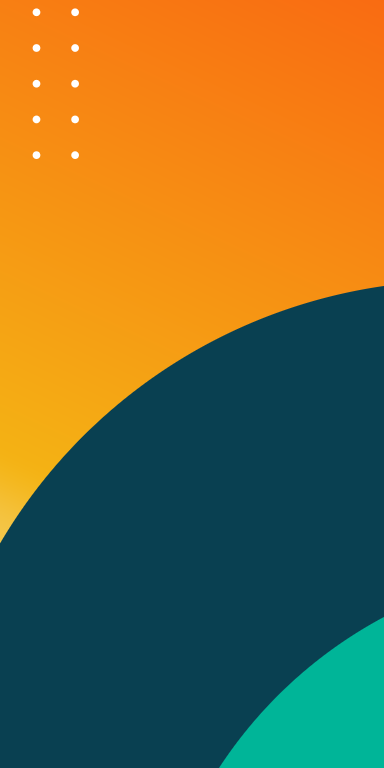
A Shadertoy shader for this background:

```glsl
// Two large overlapping discs, navy and teal, rise from the lower right over
// a slanted orange gradient, with a small grid of white dots at the upper left.
// Shapes are signed distances in units of canvas height, blended by coverage.

const vec3 PALE_GOLD = vec3(0.955, 0.775, 0.280);
const vec3 GOLD      = vec3(0.957, 0.705, 0.080);
const vec3 ORANGE    = vec3(0.976, 0.420, 0.070);
const vec3 NAVY      = vec3(0.035, 0.250, 0.318);
const vec3 TEAL      = vec3(0.000, 0.710, 0.595);
const vec3 WHITE     = vec3(1.0);

float discDistance(vec2 p, vec2 center, float radius) {
    return length(p - center) - radius;
}

// Distance to the nearest dot of a finite grid; lastCell is its highest index.
float dotGridDistance(vec2 p, vec2 firstDot, vec2 spacing, vec2 lastCell, float radius) {
    vec2 cell = clamp(floor((p - firstDot) / spacing + 0.5), vec2(0.0), lastCell);
    return discDistance(p, firstDot + cell * spacing, radius);
}

// Smooth coverage of a shape across one pixel.
float coverage(float dist, float pixel) {
    return clamp(0.5 - dist / pixel, 0.0, 1.0);
}

// Gold to orange along a slanted axis, with a pale glow at its start.
vec3 slantedGradient(vec2 p, vec2 start, vec2 axis, float span) {
    float t = clamp(dot(p - start, axis) / span, 0.0, 1.0);
    vec3 warm = mix(GOLD, ORANGE, smoothstep(0.0, 0.12, t) * clamp((t - 0.1) / 0.9, 0.0, 1.0));
    return mix(PALE_GOLD, warm, smoothstep(0.0, 0.13, t));
}

void mainImage(out vec4 fragColor, in vec2 fragCoord) {
    float pixel = 1.0 / iResolution.y;
    vec2 p = fragCoord * pixel;

    // Sky
    vec3 color = slantedGradient(p, vec2(0.0, 0.297), vec2(0.42, 0.907), 0.848);

    // Dot grid
    float dots = dotGridDistance(p, vec2(0.0475, 0.798), vec2(0.0503, 0.0465), vec2(1.0, 4.0), 0.005);
    color = mix(color, WHITE, coverage(dots, pixel));

    // Discs, back to front
    float navyDisc = discDistance(p, vec2(0.598, -0.059), 0.6936);
    color = mix(color, NAVY, coverage(navyDisc, pixel));
    float tealDisc = discDistance(p, vec2(0.7757, -0.3203), 0.5859);
    color = mix(color, TEAL, coverage(tealDisc, pixel));

    fragColor = vec4(color, 1.0);
}
```
